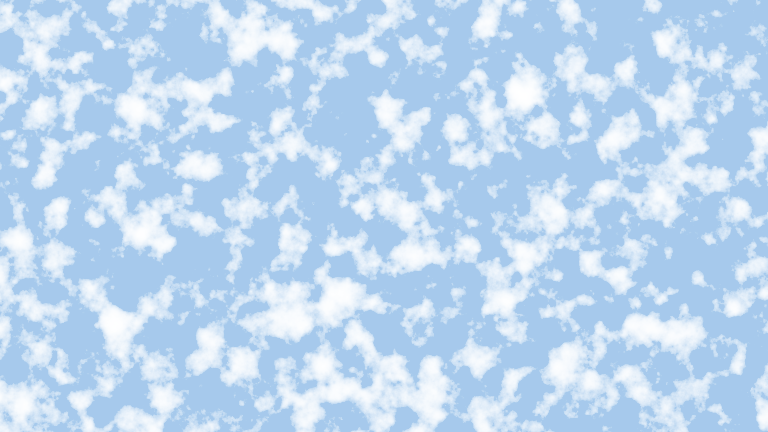
This texture is drawn by a WebGL 2 fragment shader. Its source:

```glsl
#version 300 es
precision highp float;

uniform vec2 u_resolution;
out vec4 fragColor;

vec3 hash32(vec2 p) {
    vec3 q = fract(p.xyx * vec3(0.1031, 0.1030, 0.0973));
    q += dot(q, q.yxz + 33.33);
    return fract((q.xxy + q.yzz) * q.zyx);
}

// Cellular noise: one soft bump of random sign and height per cell
float bumpNoise(vec2 p) {
    vec2 cell = floor(p);
    float sum = 0.0;
    for (int y = -1; y <= 1; y++) {
        for (int x = -1; x <= 1; x++) {
            vec2 corner = cell + vec2(x, y);
            vec3 rnd = hash32(corner);
            vec2 offset = p - corner - rnd.xy;
            float falloff = max(0.0, 1.0 - dot(offset, offset));
            sum += (rnd.z * 2.0 - 1.0) * falloff * falloff * falloff;
        }
    }
    return sum;
}

// Rotated octaves fray the outlines of the large puffs
float cloudField(vec2 p) {
    mat2 turnAndScale = 2.03 * mat2(0.8, 0.6, -0.6, 0.8);
    float sum = 0.0;
    float amplitude = 1.0;
    for (int octave = 0; octave < 5; octave++) {
        sum += amplitude * bumpNoise(p);
        p = turnAndScale * p + vec2(17.3, 41.7);
        amplitude *= 0.5;
    }
    return sum;
}

void main() {
    vec2 uv = gl_FragCoord.xy / u_resolution.y;
    float field = cloudField(uv * 19.0 + 60.0);

    // Opacity rises quickly at the rim, then saturates towards the core
    float rim = smoothstep(-0.04, 0.10, field);
    float thickness = 1.0 - exp(-2.2 * max(field + 0.08, 0.0));

    vec3 sky = vec3(0.65, 0.79, 0.925);
    vec3 cloud = vec3(1.0);
    fragColor = vec4(mix(sky, cloud, rim * thickness), 1.0);
}
```
